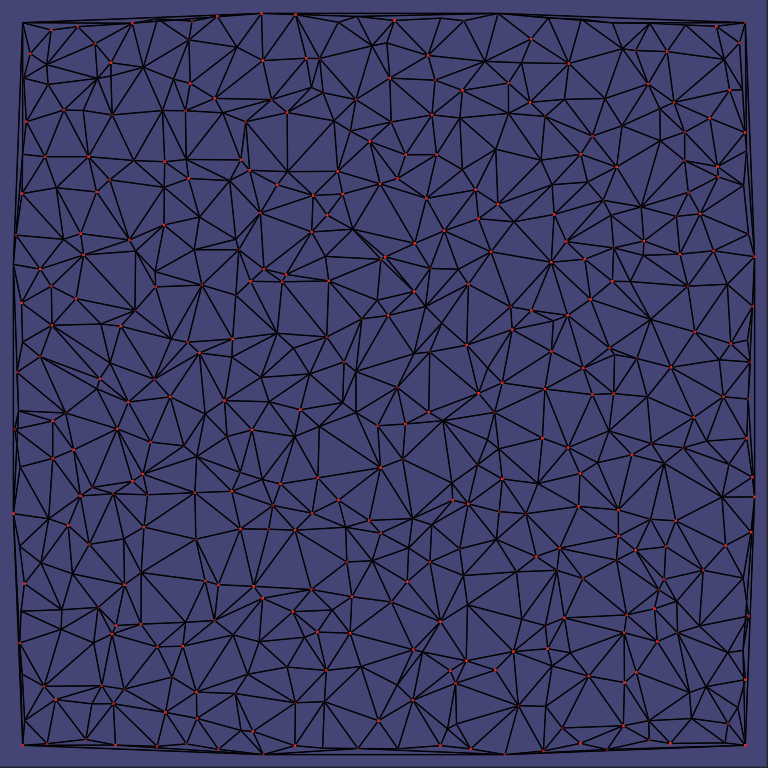
Write a WebGL 2 fragment shader that draws this pattern.

```glsl
#version 300 es
precision highp float;

uniform vec2 u_resolution;
out vec4 fragColor;

const float CELLS = 22.0;
const float LAST = CELLS - 1.0;
const int SPAN = 5;
const int COUNT = SPAN * SPAN;

vec2 hash2(vec2 p) {
    return fract(sin(vec2(dot(p, vec2(127.1, 311.7)), dot(p, vec2(269.5, 183.3)))) * 43758.5453);
}

// Jittered mesh vertex; the outermost rows settle onto a slightly bowed rim
vec2 site(vec2 cell) {
    vec2 h = hash2(cell);
    vec2 side = step(LAST, cell) - step(cell, vec2(0.0));
    vec2 along = cell.yx;
    vec2 bow = along / (0.5 * LAST) - 1.0;
    vec2 depth = 0.3 * bow * bow + step(0.5, mod(along, 7.0)) * (0.05 + 0.25 * h);
    vec2 jitter = (h - 0.5) * (0.95 - 0.35 * max(abs(side.x), abs(side.y)));
    return cell + 0.5 + mix(jitter, side * (0.15 - depth), abs(side));
}

bool insideMesh(vec2 cell) {
    return all(greaterThanEqual(cell, vec2(0.0))) && all(lessThanEqual(cell, vec2(LAST)));
}

float segmentDistance(vec2 p, vec2 a, vec2 b) {
    vec2 ab = b - a;
    return length(p - a - ab * clamp(dot(p - a, ab) / dot(ab, ab), 0.0, 1.0));
}

// An edge is Delaunay when some circle through both ends is empty:
// every other site bounds the circle centre along the bisector
bool isDelaunay(vec2 sites[COUNT], int i, int j) {
    vec2 middle = 0.5 * (sites[i] + sites[j]);
    vec2 halfEdge = sites[j] - middle;
    vec2 normal = vec2(-halfEdge.y, halfEdge.x);
    float low = -1e6, high = 1e6;
    for (int k = 0; k < COUNT; k++) {
        if (k == i || k == j) continue;
        vec2 q = sites[k] - middle;
        float facing = dot(q, normal);
        float bound = 0.5 * (dot(q, q) - dot(halfEdge, halfEdge)) / facing;
        if (facing > 0.0) high = min(high, bound);
        else low = max(low, bound);
        if (low > high) return false;
    }
    return true;
}

// Long chords that close the convex outline and leave slivers along it
float hullDistance(vec2 p) {
    float d = 1e3;
    for (int s = 0; s < 4; s++) {
        vec2 dir = s < 2 ? vec2(1.0, 0.0) : vec2(0.0, 1.0);
        vec2 start = float(s % 2) * LAST * dir.yx;
        for (float k = 0.0; k < LAST; k += 7.0) {
            vec2 a = site(start + dir * k);
            vec2 m = site(start + dir * (k + 3.0));
            vec2 b = site(start + dir * (k + 7.0));
            d = min(d, segmentDistance(p, a, b));
            d = min(d, min(segmentDistance(p, a, m), segmentDistance(p, m, b)));
        }
    }
    return d;
}

void main() {
    vec2 uv = gl_FragCoord.xy / u_resolution;
    vec2 p = uv * CELLS;

    // Nearby vertices and their red marks
    vec2 sites[COUNT];
    bool inside[COUNT];
    float mark = 0.0;
    for (int i = 0; i < COUNT; i++) {
        vec2 cell = floor(p) + vec2(i % SPAN, i / SPAN) - float(SPAN / 2);
        sites[i] = site(cell);
        inside[i] = insideMesh(cell);
        vec2 offset = abs(p - sites[i]) / CELLS;
        float dot_ = 1.0 - smoothstep(0.0009, 0.0024, max(offset.x, offset.y));
        float strength = smoothstep(0.15, 0.8, hash2(cell + 57.0).x);
        if (inside[i]) mark = max(mark, dot_ * strength);
    }

    // Nearest mesh edge
    float edge = 1e3;
    for (int i = 0; i < COUNT; i++) {
        if (!inside[i]) continue;
        for (int j = i + 1; j < COUNT; j++) {
            if (!inside[j]) continue;
            float d = segmentDistance(p, sites[i], sites[j]);
            if (d < min(edge, 0.05) && isDelaunay(sites, i, j)) edge = d;
        }
    }
    vec2 fromCentre = abs(uv - 0.5);
    if (max(fromCentre.x, fromCentre.y) > 0.44) edge = min(edge, hullDistance(p));

    // Colours: slate blue ground, black wires, red marks, dark right and bottom rim
    vec3 color = vec3(0.265, 0.27, 0.46);
    float rim = 1.0 - smoothstep(0.0012, 0.0026, min(1.0 - uv.x, uv.y));
    color = mix(color, vec3(0.15, 0.15, 0.2), rim);
    float wire = 1.0 - smoothstep(0.0003, 0.0017, edge / CELLS);
    color = mix(color, vec3(0.01, 0.01, 0.02), wire);
    color = mix(color, vec3(0.88, 0.17, 0.13), mark);
    fragColor = vec4(color, 1.0);
}
```
